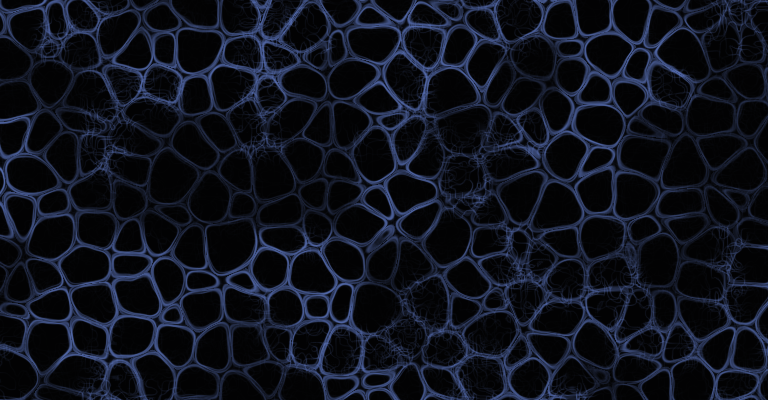
A Shadertoy shader for this pattern:

```glsl
// A net of rounded cells whose walls are bundles of fine blue fibres on black.
// A weighted Voronoi diagram gives the wall distance, wavering isolines of that
// distance give the fibres, and contours of warped noise give loose hairs.

const float CELLS_PER_HEIGHT = 11.0;  // all lengths below are in cell units
const float JITTER = 0.9;             // scatter of the cell centres
const float SIZE_SPREAD = 0.42;       // difference between large and small cells
const float CORNER_ROUNDING = 0.22;
const int STRANDS = 5;
const float STRAND_WIDTH = 0.014;
const float STRAND_GAIN = 0.40;
const float BUNDLE_WIDTH = 0.055;
const float WAVER = 0.07;             // sideways drift of each strand
const int HAIR_LAYERS = 4;
const float HAIR_GAIN = 0.42;
const float HAIR_REACH = 0.22;        // how far hairs stray from the walls
const vec3 BACKGROUND = vec3(0.008, 0.008, 0.010);
const vec3 FIBRE_BLUE = vec3(0.36, 0.46, 0.75);

// Integer hash: two values in 0..1 for a lattice point
vec2 hash2(vec2 cell) {
    uvec2 v = uvec2(ivec2(cell)) * 1664525u + 1013904223u;
    v.x += v.y * 1664525u;
    v.y += v.x * 1664525u;
    v ^= v >> 16u;
    v.x += v.y * 1664525u;
    v.y += v.x * 1664525u;
    v ^= v >> 16u;
    return vec2(v & 0xffffu) / 65535.0;
}

float noise(vec2 p) {
    vec2 i = floor(p), f = fract(p);
    f = f * f * f * (f * (f * 6.0 - 15.0) + 10.0);
    float low = mix(hash2(i).x, hash2(i + vec2(1, 0)).x, f.x);
    float high = mix(hash2(i + vec2(0, 1)).x, hash2(i + vec2(1, 1)).x, f.x);
    return mix(low, high, f.y);
}

// Cell centre in xy, its weight in z
vec3 site(vec2 cell) {
    vec2 offset = 0.5 + JITTER * (hash2(cell) - 0.5);
    return vec3(cell + offset, SIZE_SPREAD * hash2(cell + 91.0).x);
}

float power(vec2 p, vec3 s) {
    vec2 d = p - s.xy;
    return dot(d, d) - s.z;
}

float smoothMin(float a, float b, float k) {
    float h = max(k - abs(a - b), 0.0) / k;
    return min(a, b) - h * h * k * 0.25;
}

// Rounded distance to the wall of the cell that owns p
float wallDistance(vec2 p, out vec2 owner) {
    vec2 base = floor(p);
    float best = 1e5;
    owner = base;
    for (int y = -2; y <= 2; y++)
    for (int x = -2; x <= 2; x++) {
        vec2 cell = base + vec2(x, y);
        float w = power(p, site(cell));
        if (w < best) { best = w; owner = cell; }
    }
    vec3 own = site(owner);
    float d = 2.0;
    for (int y = -3; y <= 3; y++)
    for (int x = -3; x <= 3; x++) {
        if (x == 0 && y == 0) continue;
        vec3 other = site(owner + vec2(x, y));
        float gap = (power(p, other) - best) / (2.0 * distance(own.xy, other.xy));
        d = smoothMin(d, gap, CORNER_ROUNDING);
    }
    return d;
}

// Thin line that keeps its total light when narrower than a pixel
float thinLine(float d, float pixel) {
    float w = length(vec2(STRAND_WIDTH, 0.5 * pixel));
    return STRAND_WIDTH / w * exp(-d * d / (w * w));
}

void mainImage(out vec4 fragColor, in vec2 fragCoord) {
    float pixel = CELLS_PER_HEIGHT / iResolution.y;
    vec2 p = fragCoord * pixel;

    // Gentle bending of the walls
    vec2 bend = vec2(noise(p * 1.3 + 7.0), noise(p * 1.3 + 43.0)) - 0.5;
    vec2 owner;
    float d = wallDistance(p + 0.16 * bend, owner);

    // Strands along each side of the wall
    float walls = 0.08 * exp(-d * d / (BUNDLE_WIDTH * BUNDLE_WIDTH));
    for (int i = 0; i < STRANDS; i++) {
        float k = float(i);
        float drift = WAVER * (noise(p * 2.6 + owner * 5.3 + k * 17.3) - 0.5);
        float rest = BUNDLE_WIDTH * k / float(STRANDS - 1);
        walls += STRAND_GAIN * thinLine(d - rest + drift, pixel);
    }
    walls *= mix(0.3, 1.3, smoothstep(0.15, 0.8, noise(p * 0.55 + 20.0)));

    // Loose curling hairs, gathered in clumps near the walls
    float hairs = 0.0;
    for (int i = 0; i < HAIR_LAYERS; i++) {
        vec2 seed = vec2(31.7, 12.9) * float(i + 1);
        vec2 curl = vec2(noise(p * 3.1 + seed), noise(p * 3.1 - seed));
        float n = 3.0 * noise(p * 1.7 + seed + 0.9 * curl);
        float slope = max(length(vec2(dFdx(n), dFdy(n))) / pixel, 0.6);
        hairs += HAIR_GAIN * thinLine(abs(fract(n) - 0.5) / slope, pixel);
    }
    float clump = 0.12 + smoothstep(0.5, 0.85, noise(p * 0.7 + 64.0));
    hairs *= clump * exp(-max(d, 0.0) / HAIR_REACH);

    float light = 1.0 - exp(-1.15 * (walls + hairs));
    fragColor = vec4(BACKGROUND + FIBRE_BLUE * light, 1.0);
}
```
